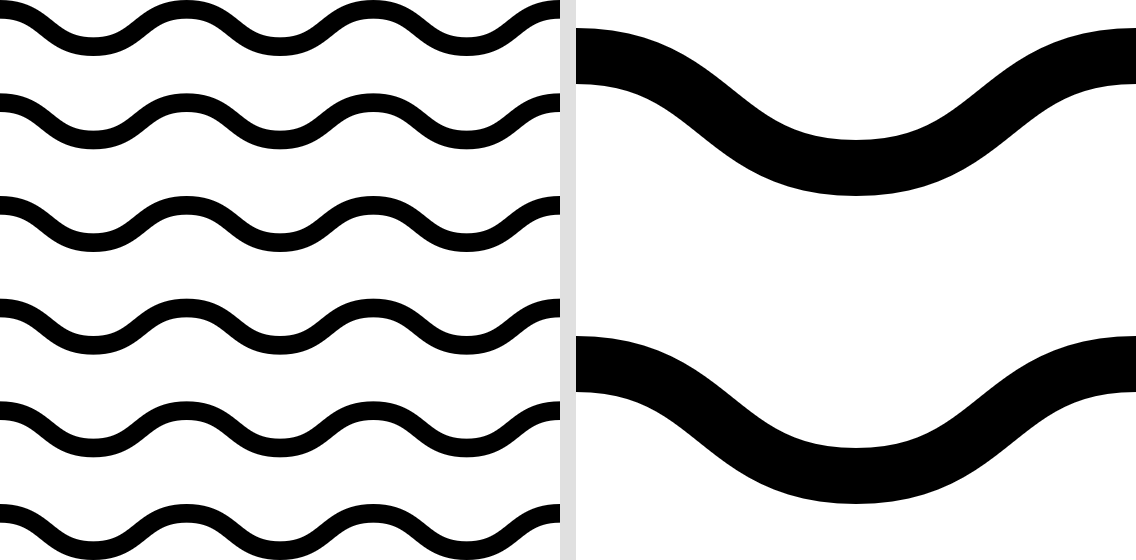
Left: the whole. Right: its middle third, enlarged.
Reproduce this pattern procedurally as a Shadertoy shader.

```glsl
#define UNITS 30.0        // canvas height in stroke widths
#define STROKE 1.0        // line width
#define HALF_WAVE 5.0     // crest to trough, across
#define AMPLITUDE 1.0     // centre line to crest
#define HANDLE 2.5        // horizontal reach of the curve handles
#define ROW_PITCH 5.5     // spacing of the rows
#define ROW_FIRST 1.5     // height of the lowest row
#define ROW_LAST 28.5     // height of the top row, set slightly closer
#define ROWS 6.0
#define STEPS 24          // straight pieces per half wave
#define INK vec3(0.0)
#define PAPER vec3(1.0)

float segmentDistance(vec2 p, vec2 a, vec2 b) {
    vec2 pa = p - a, ba = b - a;
    return length(pa - ba * clamp(dot(pa, ba) / dot(ba, ba), 0.0, 1.0));
}

// Cubic Bezier from crest to trough with level handles
vec2 waveCurve(float t) {
    float s = 1.0 - t;
    float x = 3.0 * s * s * t * HANDLE
            + 3.0 * s * t * t * (HALF_WAVE - HANDLE)
            + t * t * t * HALF_WAVE;
    float y = AMPLITUDE * (1.0 - 2.0 * t * t * (3.0 - 2.0 * t));
    return vec2(x, y);
}

float waveDistance(vec2 p) {
    // Mirror every half wave onto the first one
    p.x = abs(mod(p.x + HALF_WAVE, 2.0 * HALF_WAVE) - HALF_WAVE);

    float nearest = UNITS;
    vec2 previous = waveCurve(0.0);
    for (int i = 1; i <= STEPS; i++) {
        vec2 current = waveCurve(float(i) / float(STEPS));
        nearest = min(nearest, segmentDistance(p, previous, current));
        previous = current;
    }
    return nearest;
}

void mainImage(out vec4 fragColor, in vec2 fragCoord) {
    float pixel = UNITS / iResolution.y;
    vec2 p = fragCoord * pixel;

    // Centre on the nearest row
    float row = clamp(round((p.y - ROW_FIRST) / ROW_PITCH), 0.0, ROWS - 1.0);
    p.y -= min(ROW_FIRST + row * ROW_PITCH, ROW_LAST);

    // Stroke with a one-pixel soft edge
    float edge = waveDistance(p) - 0.5 * STROKE;
    float coverage = clamp(0.5 - edge / pixel, 0.0, 1.0);
    fragColor = vec4(mix(PAPER, INK, coverage), 1.0);
}
```
